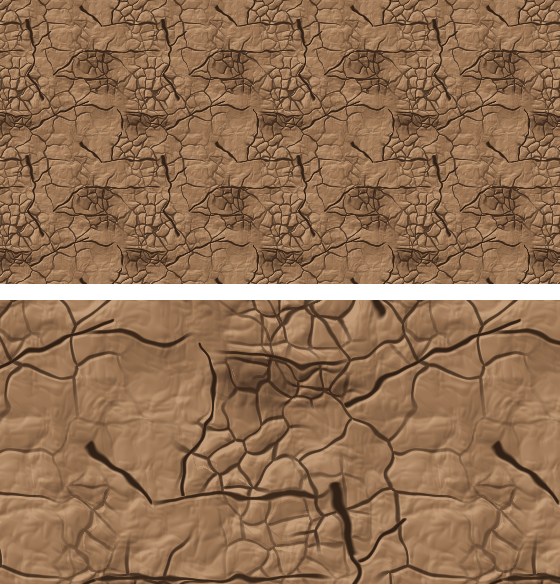
Top: the whole. Bottom: its middle third, enlarged.
Write a Shadertoy shader that draws this texture.

```glsl
// Cracked dry clay: a seamless square tile repeated over the canvas.
// Ridged noise and puffed Voronoi cells form a height field lit from the
// upper left; long cracks, shadowed ledges and dark hollows lie over it.

const vec2 REPEATS = vec2(4.13, 2.085);   // tiles across and down
const vec2 TO_LIGHT = vec2(-0.5, -0.85);  // y points down inside a tile
const float LIGHT_STEP = 0.008;
const float RELIEF = 2.6;
const float BASE_TONE = 0.73;
const float FINE_CELLS = 14.0;
const float LARGE_CELLS = 6.0;
const float FINE_WIDTH = 0.005;
const float MAIN_WIDTH = 0.009;
const vec3 CRACK_COLOR = vec3(0.17, 0.11, 0.07);
const vec3 DARK_CLAY = vec3(0.29, 0.20, 0.14);
const vec3 MID_CLAY = vec3(0.60, 0.45, 0.32);
const vec3 LIGHT_CLAY = vec3(0.76, 0.61, 0.47);

// Long cracks: start and end, in tile units
const vec4 CRACKS[11] = vec4[11](
    vec4(0.60, 0.04, 0.75, 0.17), vec4(0.83, 0.16, 0.88, -0.05),
    vec4(0.88, -0.05, 0.87, -0.18), vec4(0.19, 0.16, 0.25, 0.31),
    vec4(0.25, 0.31, 0.26, 0.46), vec4(0.26, 0.46, 0.23, 0.56),
    vec4(0.23, 0.56, 0.31, 0.74), vec4(0.22, 0.95, 0.45, 0.84),
    vec4(0.45, 0.84, 0.67, 0.76), vec4(0.60, 0.38, 0.40, 0.55),
    vec4(0.26, 0.33, 0.37, 0.24));

// Ledges: left, right, y
const vec3 LEDGES[5] = vec3[5](
    vec3(0.75, 1.19, 0.17), vec3(0.58, 1.20, 0.375), vec3(0.40, 0.81, 0.56),
    vec3(0.59, 0.86, 0.79), vec3(0.90, 1.23, 0.84));

// Crazed patches: centre and radii, and how dark each one is
const vec4 PATCHES[5] = vec4[5](
    vec4(0.71, 0.455, 0.16, 0.085), vec4(0.77, 0.63, 0.11, 0.07),
    vec4(1.06, 0.90, 0.19, 0.065), vec4(0.12, 0.62, 0.20, 0.20),
    vec4(0.97, 0.06, 0.16, 0.13));
const float PATCH_SHADE[5] = float[5](0.24, 0.28, 0.32, 0.0, 0.04);

struct Ground { float height; float crack; float shade; };

vec2 hash22(vec2 p) {
    vec3 a = fract(p.xyx * vec3(0.1031, 0.1030, 0.0973));
    a += dot(a, a.yzx + 33.33);
    return fract((a.xx + a.yz) * a.zy);
}

// Shortest offset between points on the repeating tile
vec2 wrap(vec2 d) { return d - floor(d + 0.5); }

// Two channels of value noise that repeat once per tile
vec2 noise(vec2 p, float period) {
    p *= period;
    vec2 i = floor(p), f = fract(p), e = vec2(1, 0);
    f = f * f * (3.0 - 2.0 * f);
    return mix(mix(hash22(mod(i, period)), hash22(mod(i + e.xy, period)), f.x),
               mix(hash22(mod(i + e.yx, period)), hash22(mod(i + e.xx, period)), f.x), f.y);
}

// Distance to the nearest cell border, in tile units
float cellEdge(vec2 p, float period) {
    p *= period;
    vec2 cell = floor(p), near = vec2(9), next = vec2(9);
    for (int y = -1; y <= 1; y++)
    for (int x = -1; x <= 1; x++) {
        vec2 c = cell + vec2(x, y);
        vec2 r = c + 0.1 + 0.8 * hash22(mod(c, period) + 7.0) - p;
        if (dot(r, r) < dot(near, near)) { next = near; near = r; }
        else if (dot(r, r) < dot(next, next)) next = r;
    }
    return dot(0.5 * (near + next), normalize(next - near)) / period;
}

float line(float d, float width, float px) {
    return 1.0 - smoothstep(width * 0.3, width + 0.5 * px, d);
}

Ground ground(vec2 p, float px) {
    vec2 broad = noise(p, 5.0);
    vec2 w = p + 0.045 * (noise(p, 9.0) - 0.5) + 0.022 * (noise(p, 25.0) - 0.5);
    Ground g = Ground(0.0, 0.0, 0.0);

    // Rough clay
    for (float f = 8.0; f < 70.0; f *= 2.0)
        g.height += 3.2 / f * abs(2.0 * noise(w + 0.37, f).x - 1.0);

    // Patches of fine crazing
    float crazed = 0.55 * smoothstep(0.5, 0.75, broad.x);
    for (int i = 0; i < 5; i++) {
        vec2 r = wrap(w - PATCHES[i].xy) / PATCHES[i].zw;
        float inside = 1.0 - smoothstep(0.7, 1.2, length(r));
        crazed = max(crazed, inside);
        g.shade += PATCH_SHADE[i] * inside;
    }
    float fine = cellEdge(w, FINE_CELLS), large = cellEdge(w + 0.13, LARGE_CELLS);
    g.height += 0.17 * crazed * smoothstep(0.0, 0.025, fine);
    g.crack = 0.65 * crazed * line(fine, FINE_WIDTH, px);
    g.crack = max(g.crack, 0.7 * smoothstep(0.3, 0.6, broad.y) * line(large, FINE_WIDTH, px));

    // Long cracks, every third one wider
    for (int i = 0; i < 11; i++) {
        vec4 c = CRACKS[i];
        vec2 r = wrap(w - 0.5 * (c.xy + c.zw)), b = 0.5 * (c.zw - c.xy);
        float d = length(r - b * clamp(dot(r, b) / dot(b, b), -1.0, 1.0));
        float width = MAIN_WIDTH * (i % 3 == 0 ? 1.2 : 0.65) * (0.6 + 0.8 * broad.y);
        g.crack = max(g.crack, 0.95 * line(d, width, px));
    }

    // Ledges with a soft shadow below
    for (int i = 0; i < 5; i++) {
        vec3 l = LEDGES[i];
        vec2 r = wrap(w - vec2(0.5 * (l.x + l.y), l.z));
        float span = 1.0 - smoothstep(-0.05, 0.01, abs(r.x) - 0.5 * (l.y - l.x));
        g.crack = max(g.crack, 0.85 * span * line(abs(r.y), 0.006, px));
        g.shade += 0.25 * span * smoothstep(-0.004, 0.006, r.y) * exp(-max(r.y, 0.0) / 0.03);
    }
    g.height -= 0.11 * g.crack;
    return g;
}

void mainImage(out vec4 fragColor, in vec2 fragCoord) {
    vec2 uv = fragCoord / iResolution.xy;
    vec2 p = vec2(uv.x, 1.0 - uv.y) * REPEATS;
    float px = REPEATS.y / iResolution.y;

    Ground g = ground(p, px);
    float slope = g.height - ground(p + TO_LIGHT * LIGHT_STEP, px).height;
    float tone = BASE_TONE + RELIEF * slope - g.shade + 0.22 * (noise(p, 7.0).x - 0.5);
    tone = clamp(tone, 0.0, 1.0);

    vec3 color = mix(DARK_CLAY, MID_CLAY, smoothstep(0.0, 1.0, tone / 0.68 * 0.5 + 0.25) * 1.45 - 0.225);
    color = tone < 0.68 ? mix(DARK_CLAY, MID_CLAY, tone / 0.68)
                        : mix(MID_CLAY, LIGHT_CLAY, (tone - 0.68) / 0.32);
    fragColor = vec4(mix(color, CRACK_COLOR, g.crack), 1.0);
}
```
